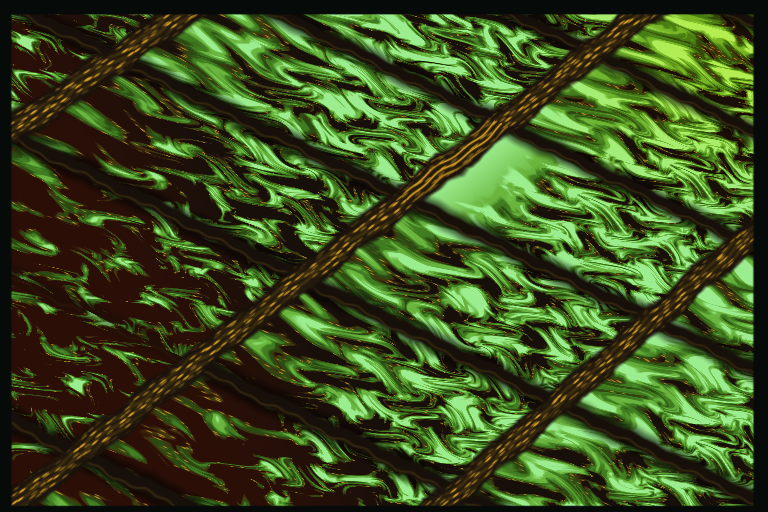
A Shadertoy shader for this texture:

```glsl
const vec3 SHADOW = vec3(0.09, 0.06, 0.04);
const vec3 RUST = vec3(0.17, 0.06, 0.025);
const vec3 BROWN = vec3(0.26, 0.20, 0.06);
const vec3 MOSS = vec3(0.17, 0.29, 0.07);
const vec3 GREEN = vec3(0.25, 0.49, 0.13);
const vec3 LEAF = vec3(0.41, 0.71, 0.24);
const vec3 MINT = vec3(0.61, 0.93, 0.56);
const vec3 GOLD = vec3(0.92, 0.68, 0.15);
const vec3 FRAME = vec3(0.025, 0.04, 0.03);

const float JOINT_HALF = 0.027;       // gold joints, rising to the right
const float SEAM_HALF = 0.012;        // dark seams, falling to the right
const vec2 RIPPLE_SCALE = vec2(15.0, 17.0);
const vec2 JOINT_DIR = vec2(0.79, -0.61);
const vec2 GLOSSY_TILE = vec2(0.0, 2.0);
const vec2 FADED_SEAM = vec2(-1.0, 5.0);
const vec4 MARGINS = vec4(0.015, 0.028, 0.981, 0.988); // left, top, right, bottom

vec2 hash2(vec2 p) {
    vec3 a = fract(p.xyx * vec3(0.1031, 0.1030, 0.0973));
    a += dot(a, a.yzx + 33.33);
    return fract((a.xx + a.yz) * a.zy);
}

// Distance to the nearest scattered cell point
float cells(vec2 p) {
    vec2 id = floor(p), f = p - id;
    float d = 1.0;
    for (int y = -1; y <= 1; y++)
        for (int x = -1; x <= 1; x++) {
            vec2 o = vec2(x, y);
            d = min(d, length(o + hash2(id + o) - f));
        }
    return d;
}

// Layered sines, each octave folded by the one before
float ripples(vec2 q, float gain) {
    const mat2 TURN = mat2(0.88, 0.47, -0.47, 0.88);
    float sum = 0.0, amp = 0.55;
    for (int i = 0; i < 5; i++) {
        q += 0.75 * sin(q.yx * 1.2 + float(i) * vec2(1.7, 2.9));
        sum += amp * sin(q.x) * cos(q.y + 0.6 * sin(q.x));
        q = TURN * q * 1.5;
        amp *= gain;
    }
    return sum;
}

// Colour of the glass from dark trough to bright crest
vec3 glassRamp(float level, vec3 trough) {
    vec3 c = mix(trough, BROWN, smoothstep(0.32, 0.42, level));
    c = mix(c, MOSS, smoothstep(0.40, 0.48, level));
    c = mix(c, GREEN, smoothstep(0.52, 0.62, level));
    c = mix(c, LEAF, smoothstep(0.66, 0.78, level));
    return mix(c, MINT, smoothstep(0.84, 0.98, level));
}

void mainImage(out vec4 fragColor, in vec2 fragCoord) {
    vec2 uv = fragCoord / iResolution.xy;
    uv.y = 1.0 - uv.y;
    vec2 p = uv * vec2(1.5, 1.0);

    // Perspective grid: x counts joints, y counts seams
    float spread = 0.734 - 0.094 * p.x;
    float slant = p.y - 0.49 * p.x;
    vec2 grid = vec2((p.y + 0.78 * p.x - 1.006) / spread,
                     3.0 + slant / (0.246 + 0.03 * slant));
    vec2 tile = floor(grid), local = grid - tile;
    vec2 line = floor(grid + 0.5);
    vec2 offset = (grid - line) * vec2(spread / 1.27, 0.22);
    vec2 seed = hash2(tile + 17.0);

    // Broad ripples at the head of each tile, finer ones towards its end
    vec2 q = vec2(pow(local.x, 1.3), local.y) * RIPPLE_SCALE + seed * 40.0;
    float gain = mix(0.52, 0.82, smoothstep(0.0, 0.6, local.x));
    float wave = ripples(q, gain);
    float light = smoothstep(-0.2, 0.6, p.x - 0.55 * p.y);
    float level = 0.5 + 0.72 * wave + mix(-0.27, 0.14, light) + 0.12 * (seed.x - 0.5);
    level += 0.10 * light * smoothstep(0.35, 0.0, local.x);

    // One tile keeps a smooth, bright head
    float glossy = all(equal(tile, GLOSSY_TILE)) ? 1.0 : 0.0;
    float patchMask = glossy * smoothstep(0.27, 0.15, local.x + 0.07 * wave);
    level = mix(level, 0.93 - 0.5 * (local.x - 0.1), patchMask);

    vec3 color = glassRamp(level, mix(RUST, SHADOW, smoothstep(0.0, 0.7, light)));
    float sunny = smoothstep(0.95, 1.4, p.x) * smoothstep(0.5, 0.1, p.y);
    color = mix(color, color * vec3(1.15, 1.0, 0.55), sunny);

    // Amber glints along the ripple slopes
    float glint = smoothstep(0.30, 0.08, cells(q * vec2(1.6, 2.4)));
    float slope = smoothstep(0.12, 0.02, abs(level - 0.43));
    color = mix(color, GOLD, 0.65 * glint * slope * (1.0 - patchMask));

    // Dark seams with a soft shadow and a thin rusty ridge
    float wobble = 0.003 * sin(p.x * 47.0) + 0.002 * sin(p.x * 113.0 + p.y * 60.0);
    float seamDist = abs(offset.y + 0.5 * wobble);
    float seamFade = all(equal(vec2(tile.x, line.y), FADED_SEAM)) ? 0.25 : 1.0;
    color *= 1.0 - 0.55 * seamFade * smoothstep(0.032, SEAM_HALF, seamDist);
    vec3 seamColor = mix(SHADOW, BROWN, 0.6 * smoothstep(0.004, 0.0, abs(offset.y - 0.007 + wobble)));
    color = mix(color, seamColor, seamFade * smoothstep(SEAM_HALF + 0.004, SEAM_HALF - 0.004, seamDist));

    // Gold joints: dark bed, lengthwise streaks and scattered sparks
    float along = dot(p, JOINT_DIR);
    float jointDist = abs(offset.x + wobble + 0.004 * wave);
    float bed = smoothstep(JOINT_HALF + 0.005, JOINT_HALF - 0.006, jointDist);
    float core = smoothstep(JOINT_HALF, 0.006, jointDist);
    float streak = 0.5 + 0.5 * sin(offset.x * 520.0 + 1.8 * sin(along * 31.0) + sin(along * 83.0));
    float spark = smoothstep(0.42, 0.12, cells(vec2(along * 36.0, offset.x * 130.0) + line.x * 9.0));
    float polished = line.x == GLOSSY_TILE.x && tile.y == GLOSSY_TILE.y ? 1.0 : 0.0;
    float shine = max(spark * (0.35 + 0.65 * streak), polished * pow(streak, 4.0));
    vec3 jointColor = mix(SHADOW, BROWN, core * (0.3 + 0.6 * streak));
    jointColor = mix(jointColor, GOLD, 0.85 * core * shine);
    color = mix(color, jointColor, bed);

    // Dark frame
    float feather = 1.0 / iResolution.y;
    vec2 inset = min(uv - MARGINS.xy, MARGINS.zw - uv);
    color = mix(FRAME, color, smoothstep(-feather, feather, min(inset.x, inset.y)));
    fragColor = vec4(color, 1.0);
}
```
